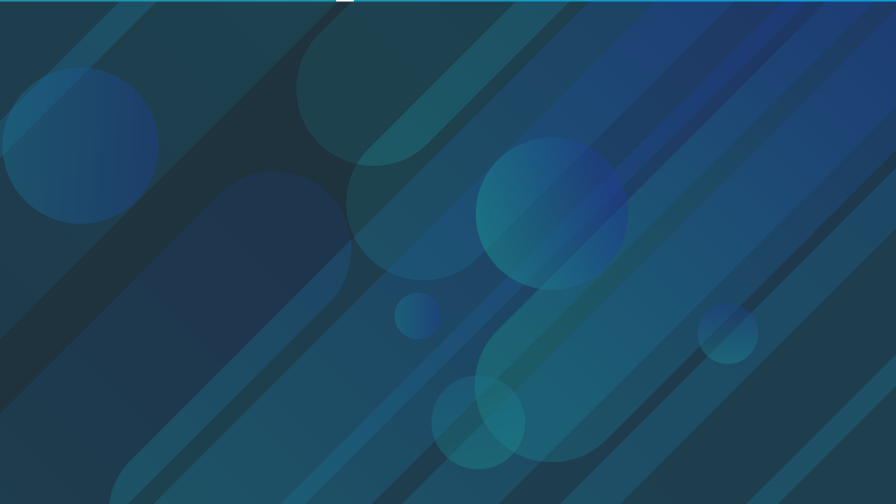
A WebGL 2 fragment shader for this background:

```glsl
#version 300 es
precision highp float;

uniform vec2 u_resolution;
out vec4 outColor;

// Palette
const vec3 BASE = vec3(0.118, 0.200, 0.243);
const vec3 TEAL = vec3(0.100, 0.580, 0.560);
const vec3 NAVY = vec3(0.115, 0.240, 0.560);
const vec3 RULE_LEFT = vec3(0.13, 0.58, 0.66);
const vec3 RULE_RIGHT = vec3(0.04, 0.62, 0.88);

// Capsules: lengths are in units of the canvas height
const float CAPSULE_RADIUS = 0.153;
const float CAPSULE_LENGTH = 4.0;
const float CAPSULE_ALPHA = 0.2;
const float OVERLAP_BOOST = 0.8;
const float HUE_REACH = 1.5;
const vec2 SLANT = vec2(0.70711);

// Thin rule along the top
const float RULE_HEIGHT = 0.003;
const vec2 RULE_GAP = vec2(0.667, 0.702);

// Rounded end (x, y) and direction along the slant
const int CAPSULE_COUNT = 12;
const vec3 CAPSULES[CAPSULE_COUNT] = vec3[](
    vec3(-0.231, 0.312, 1.0), vec3(-0.153, 0.750, 1.0),
    vec3(0.741, 0.824, 1.0), vec3(0.544, 0.507, -1.0),
    vec3(0.840, 0.597, 1.0), vec3(0.368, -0.021, 1.0),
    vec3(0.255, -0.266, 1.0), vec3(0.509, -0.264, 1.0),
    vec3(1.095, 0.236, 1.0), vec3(0.741, -0.273, 1.0),
    vec3(1.042, -0.285, 1.0), vec3(1.412, -0.285, 1.0));

// Hue at the rounded end and at HUE_REACH: 0 is teal, 1 is navy
const vec2 CAPSULE_HUES[CAPSULE_COUNT] = vec2[](
    vec2(0.75, 0.1), vec2(0.5, 0.4), vec2(0.25, 0.9), vec2(1.0, 0.1),
    vec2(0.2, 1.0), vec2(0.3, 0.9), vec2(0.3, 0.9), vec2(0.3, 1.0),
    vec2(0.0, 1.4), vec2(0.35, 0.9), vec2(0.4, 0.6), vec2(0.4, 0.4));

// Discs: centre, radius, alpha; then hue on both sides and gradient angle
const int DISC_COUNT = 5;
const vec4 DISCS[DISC_COUNT] = vec4[](
    vec4(0.160, 0.711, 0.155, 0.45), vec4(1.095, 0.576, 0.151, 0.50),
    vec4(0.949, 0.162, 0.093, 0.35), vec4(0.829, 0.373, 0.046, 0.45),
    vec4(1.444, 0.338, 0.060, 0.40));
const vec3 DISC_HUES[DISC_COUNT] = vec3[](
    vec3(0.45, 1.0, 0.0), vec3(0.0, 1.1, 0.3), vec3(0.4, 0.0, -1.2),
    vec3(0.3, 1.0, 0.0), vec3(1.0, 0.1, -1.57));

vec3 tint(float hue) {
    return mix(TEAL, NAVY, clamp(hue, 0.0, 1.0));
}

// Antialiased coverage of a signed distance
float coverage(float dist) {
    return clamp(0.5 - dist * u_resolution.y, 0.0, 1.0);
}

vec3 paintCapsules(vec3 color, vec2 p) {
    float covered = 0.0;
    for (int i = 0; i < CAPSULE_COUNT; i++) {
        vec2 axis = SLANT * CAPSULES[i].z;
        vec2 q = p - CAPSULES[i].xy;
        float along = clamp(dot(q, axis), 0.0, CAPSULE_LENGTH);
        float mask = coverage(length(q - axis * along) - CAPSULE_RADIUS);
        float hue = mix(CAPSULE_HUES[i].x, CAPSULE_HUES[i].y, along / HUE_REACH);
        // Overlaps glow more strongly than single layers
        float alpha = CAPSULE_ALPHA * (1.0 + OVERLAP_BOOST * min(covered, 1.0));
        color = mix(color, tint(hue), alpha * mask);
        covered += mask;
    }
    return color;
}

vec3 paintDiscs(vec3 color, vec2 p) {
    for (int i = 0; i < DISC_COUNT; i++) {
        vec4 disc = DISCS[i];
        vec3 hues = DISC_HUES[i];
        vec2 q = p - disc.xy;
        vec2 axis = vec2(cos(hues.z), sin(hues.z));
        float side = 0.5 + 0.5 * dot(q, axis) / disc.z;
        float mask = coverage(length(q) - disc.z);
        color = mix(color, tint(mix(hues.x, hues.y, side)), disc.w * mask);
    }
    return color;
}

// Cyan rule with a short white gap
vec3 paintRule(vec3 color, vec2 p) {
    float gap = coverage(max(RULE_GAP.x - p.x, p.x - RULE_GAP.y));
    float across = p.x * u_resolution.y / u_resolution.x;
    vec3 ruleColor = mix(mix(RULE_LEFT, RULE_RIGHT, across), vec3(1.0), gap);
    return mix(color, ruleColor, coverage(1.0 - RULE_HEIGHT - p.y));
}

void main() {
    vec2 p = gl_FragCoord.xy / u_resolution.y;
    vec3 color = paintCapsules(BASE, p);
    color = paintDiscs(color, p);
    outColor = vec4(paintRule(color, p), 1.0);
}
```
